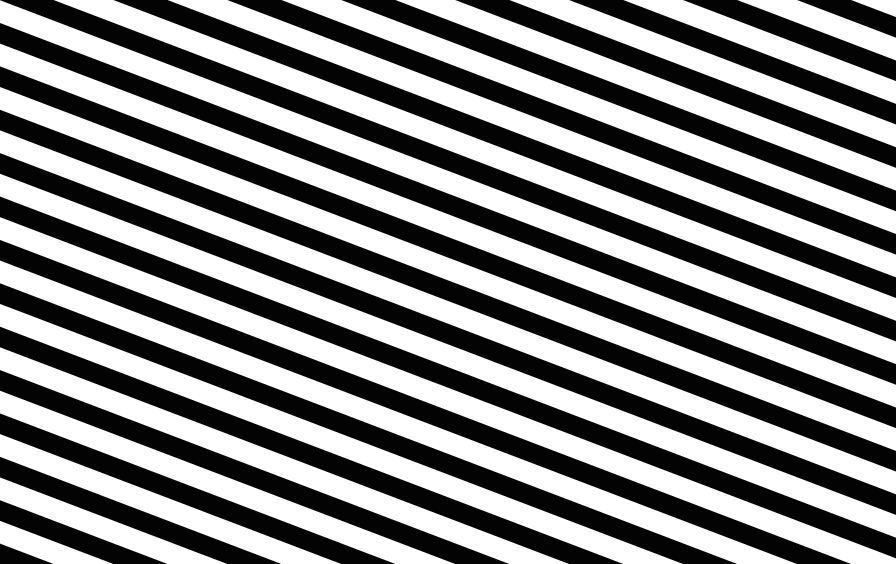
This pattern is drawn by a WebGL 2 fragment shader. Its source:

```glsl
#version 300 es
precision highp float;
// Draws straight black diagonal stripes on white, falling gently to the right.
// A linear phase counts stripes across the canvas; the distance to the nearest
// stripe centre, measured in pixels, gives an antialiased edge.

uniform vec2 u_resolution;
out vec4 fragColor;

// Stripe repeats per canvas height, along x and along y
const vec2 STRIPE_FREQUENCY = vec2(4.95, 13.0);
// Black share of one repeat, and the phase of the black centre
const float STRIPE_DUTY = 0.475;
const float STRIPE_CENTER = 0.2325;

const vec3 STRIPE_COLOR = vec3(0.01);
const vec3 GROUND_COLOR = vec3(1.0);

// Signed distance to the stripe edge in repeats, negative inside the stripe
float stripeDistance(float phase) {
    float fromCenter = abs(fract(phase - STRIPE_CENTER + 0.5) - 0.5);
    return fromCenter - 0.5 * STRIPE_DUTY;
}

void main() {
    // Position in canvas heights, origin at the lower left
    vec2 position = gl_FragCoord.xy / u_resolution.y;
    float phase = dot(position, STRIPE_FREQUENCY);

    // Phase change across one pixel, perpendicular to the stripes
    float pixelPhase = length(STRIPE_FREQUENCY) / u_resolution.y;
    float coverage = clamp(0.5 - stripeDistance(phase) / pixelPhase, 0.0, 1.0);

    fragColor = vec4(mix(GROUND_COLOR, STRIPE_COLOR, coverage), 1.0);
}
```
